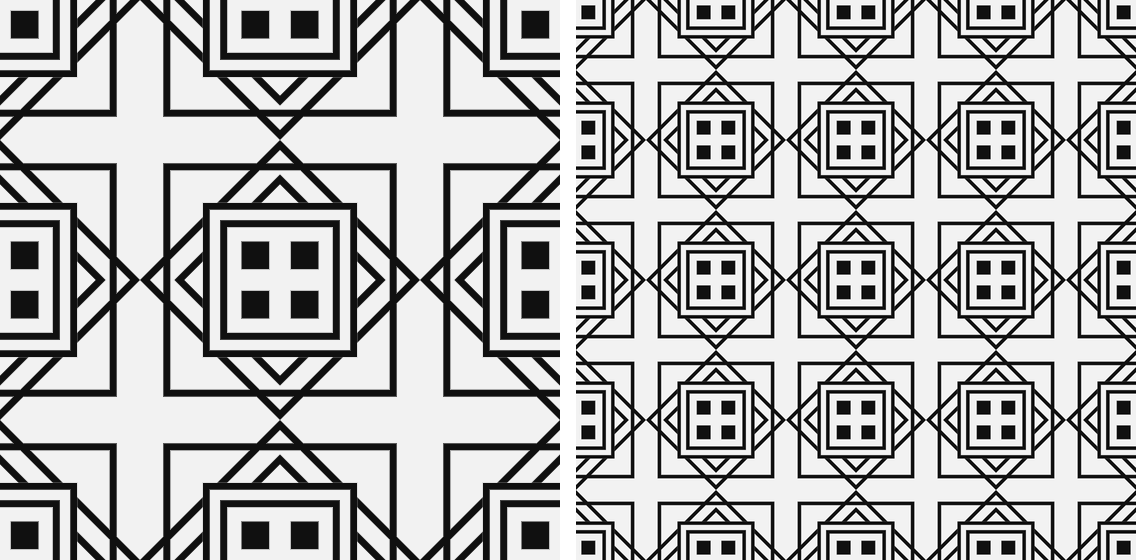
Left: one tile. Right: repeated 2 by 2.
A WebGL 2 fragment shader for this pattern:

```glsl
#version 300 es
precision highp float;
// Black line lattice of nested squares and diamonds on off-white, two repeats each way.

uniform vec2 u_resolution;
out vec4 fragColor;

const float REPEATS = 2.0;
const float LINE_WIDTH = 0.025;   // all lengths are fractions of one repeat
const vec3 PAPER = vec3(0.949);
const vec3 INK = vec3(0.063);

// Signed distances, with straight offsets so that corners stay sharp
float square(vec2 p, float halfSide) {
    return max(abs(p.x), abs(p.y)) - halfSide;
}

float diamond(vec2 p, float radius) {
    return (abs(p.x) + abs(p.y) - radius) * 0.70710678;
}

// Band of the line width lying just inside a shape's edge
float outline(float dist) {
    return abs(dist + 0.5 * LINE_WIDTH) - 0.5 * LINE_WIDTH;
}

float coverage(float dist, float pixel) {
    return clamp(0.5 - dist / pixel, 0.0, 1.0);
}

float motif(vec2 p, float pixel) {
    // Frame and diamonds behind the central panel
    float lattice = outline(square(p, 0.4167));
    lattice = min(lattice, outline(diamond(p, 0.5)));
    lattice = min(lattice, outline(diamond(p, 0.377)));

    // Central panel: two borders and four mirrored blocks
    float panel = square(p, 0.276);
    float details = min(outline(panel), outline(square(p, 0.2135)));
    details = min(details, square(abs(p) - 0.088, 0.0495));

    // The panel hides the lines behind it
    return mix(coverage(lattice, pixel), coverage(details, pixel), coverage(panel, pixel));
}

void main() {
    vec2 uv = gl_FragCoord.xy / u_resolution;
    vec2 cell = fract(uv * REPEATS + 0.5) - 0.5;
    float pixel = REPEATS / min(u_resolution.x, u_resolution.y);
    fragColor = vec4(mix(PAPER, INK, motif(cell, pixel)), 1.0);
}
```
